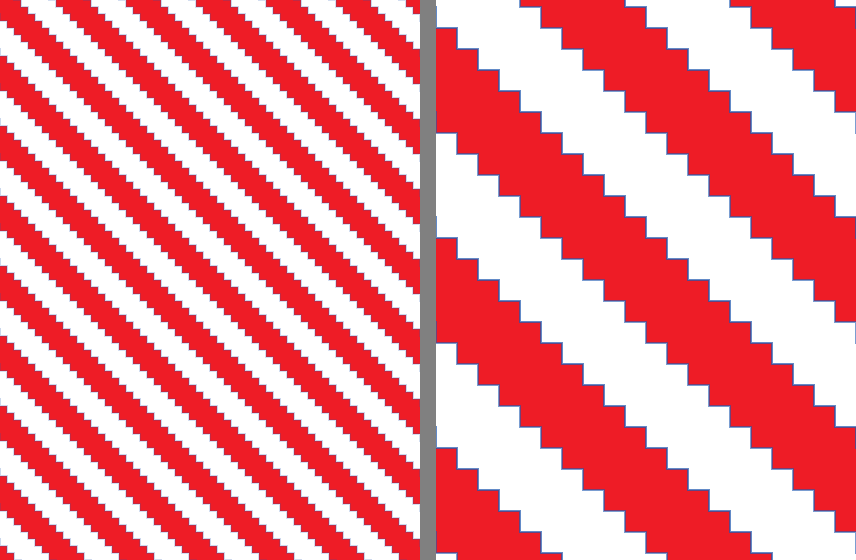
Left, the full canvas; right, a detail of the centre.
Give the GLSL for this pattern, as a Shadertoy shader.

```glsl
// Stepped diagonal stripes, red on white, with a fine blue line along every step.

const vec2  CELLS        = vec2(60.0, 80.0);  // square steps across and down
const float PERIOD       = 10.0;              // steps per stripe pair (6 x 8 repeats)
const float STRIPE       = 5.0;               // red steps per period
const float PHASE        = 2.5;               // stripe shift; the half keeps mod() off its wrap
const float UPPER_LINE   = 0.066;             // line width on the upper right side, in steps
const float LOWER_LINE   = 0.056;             // line width on the lower left side, in steps
const vec3  RED          = vec3(0.932, 0.110, 0.150);
const vec3  WHITE        = vec3(1.0);
const vec3  BLUE         = vec3(0.115, 0.346, 0.690);

// Position of a cell across the stripe pair, 0 to PERIOD
float stripePhase(vec2 cell) {
    return mod(cell.x - cell.y + PHASE, PERIOD);
}

bool isRed(vec2 cell) {
    return stripePhase(cell) < STRIPE;
}

// Square-cornered signed distance to the stepped edge, negative inside red
float stepDistance(vec2 p) {
    vec2 cell = floor(p);
    vec2 f = p - cell;
    bool inside = isRed(cell);
    float d = 1.0;
    for (int j = -1; j <= 1; j++) {
        for (int i = -1; i <= 1; i++) {
            vec2 o = vec2(float(i), float(j));
            if (isRed(cell + o) != inside) {
                vec2 gap = max(o - f, f - o - 1.0);
                d = min(d, max(gap.x, gap.y));
            }
        }
    }
    return inside ? -d : d;
}

// Share of a pixel that lies on the negative side of an edge
float coverage(float d, float pixel) {
    return clamp(0.5 - d / pixel, 0.0, 1.0);
}

void mainImage(out vec4 fragColor, in vec2 fragCoord) {
    vec2 uv = fragCoord / iResolution.xy;
    vec2 p = vec2(uv.x, 1.0 - uv.y) * CELLS;
    vec2 footprint = CELLS / iResolution.xy;
    float pixel = max(footprint.x, footprint.y);

    // The nearer stripe side sets the line width
    float across = stripePhase(floor(p));
    bool upperSide = abs(across - STRIPE) < 0.25 * PERIOD;
    float halfLine = 0.5 * (upperSide ? UPPER_LINE : LOWER_LINE);

    // Area-weighted layers: white ground, blue line, red stripe
    float d = stepDistance(p);
    float lined = coverage(d - halfLine, pixel);
    float filled = coverage(d + halfLine, pixel);
    vec3 color = WHITE + (BLUE - WHITE) * lined + (RED - BLUE) * filled;

    fragColor = vec4(color, 1.0);
}
```
